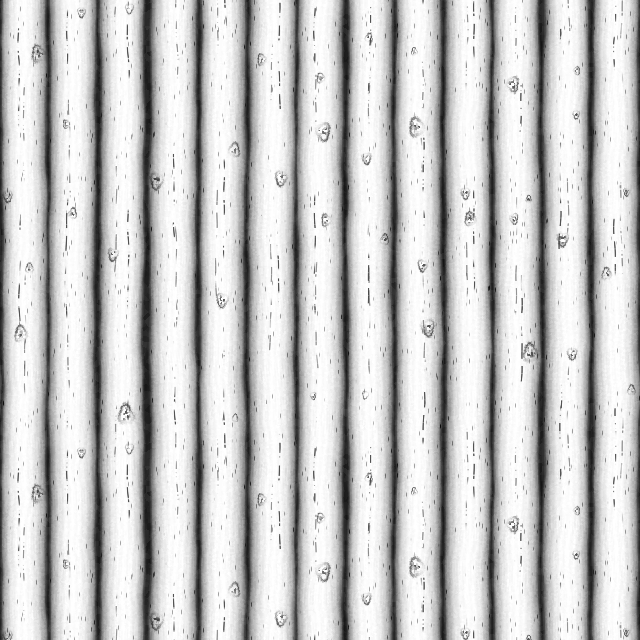
Reproduce this texture map procedurally as a WebGL 1 fragment shader.

```glsl
precision highp float;
// A wall of thirteen pale, upright peeled logs with dark gaps between them.
// Each log is a bent, shaded column; layered sines give bends, grain and cracks,
// wrapped cellular noise gives flecks and knots. It repeats along the height.

uniform vec2 u_resolution;

const float TAU = 6.2831853;
const float LOGS = 13.0;           // logs across the canvas
const float PERIOD = 0.6875;       // height of one repeat, in canvas heights
const float RADIUS = 0.443;        // half width of a log, in log spacings
const float BEND = 0.028;          // sideways wander of a log
const float SWELL = 0.035;         // bulge beside a knot
const float CRACK_WIDTH = 0.013;   // half width of a drying crack
const float WOOD_LIGHT = 1.0;
const float WOOD_EDGE = 0.33;
const float GAP_NEAR = 0.26;
const float GAP_DEEP = 0.14;
const float CRACK_TONE = 0.25;

float hash(vec2 p) {
  return fract(sin(dot(p, vec2(127.1, 311.7))) * 43758.55);
}

// Nearest feature distance and a random value of its cell; wraps after 'rows'.
vec2 cellular(vec2 p, float rows) {
  vec2 base = floor(p);
  vec2 nearest = vec2(9.0, 0.0);
  for (int j = -1; j <= 1; j++) {
    for (int i = -1; i <= 1; i++) {
      vec2 cell = base + vec2(float(i), float(j));
      vec2 key = vec2(cell.x, mod(cell.y, rows));
      vec2 point = cell + vec2(hash(key), hash(key + 37.3));
      float d = distance(p, point);
      if (d < nearest.x) nearest = vec2(d, hash(key + 71.9));
    }
  }
  return nearest;
}

// Layered sines that close on themselves over one repeat.
float waves(float v, float freq, float seed) {
  return 0.5 * sin(TAU * (v * freq + seed))
       + 0.3 * sin(TAU * (v * (freq * 2.0 + 1.0) + seed * 5.3))
       + 0.2 * sin(TAU * (v * (freq * 5.0 + 2.0) + seed * 9.1));
}

// Knot k of a log: sideways place, height above it, radius (in log spacings).
vec3 knot(float id, float k, float v) {
  vec2 key = vec2(id, k + 3.0);
  float height = (k + 0.9 * hash(key)) / 4.0;
  float side = (hash(key + 11.0) - 0.5) * 0.72;
  float size = 0.06 + 0.11 * hash(key + 23.0);
  float rise = (fract(v - height + 0.5) - 0.5) * PERIOD * LOGS;
  return vec3(side, rise, size);
}

// Centre offset and radius of a log at height v.
vec2 logShape(float id, float v) {
  float seed = hash(vec2(id, 1.7));
  float centre = BEND * waves(v, 1.0, seed) + 0.06 * (seed - 0.5);
  float radius = RADIUS + 0.035 * (hash(vec2(id, 8.2)) - 0.5);
  radius += 0.012 * waves(v, 2.0, seed + 0.3);
  for (int k = 0; k < 4; k++) {
    vec3 n = knot(id, float(k), v);
    radius += SWELL * abs(n.x) * 2.0 * exp(-n.y * n.y * 4.0);
  }
  return vec2(centre, radius);
}

void main() {
  vec2 p = gl_FragCoord.xy / u_resolution;
  float u = p.x * LOGS;
  float v = p.y / PERIOD;
  float px = LOGS / u_resolution.x;

  // Nearest log
  float edge = 9.0, x = 0.0, radius = RADIUS, id = 0.0;
  for (int i = -1; i <= 1; i++) {
    float column = floor(u) + float(i);
    float wrapped = mod(column, LOGS);
    vec2 shape = logShape(wrapped, v);
    float offset = u - column - 0.5 - shape.x;
    float d = abs(offset) - shape.y;
    if (d < edge) { edge = d; x = offset; radius = shape.y; id = wrapped; }
  }
  float seed = hash(vec2(id, 5.1));
  edge += 0.006 * waves(v, 17.0, seed + sign(x) * 0.2);

  // Rounded shading with a slight tilt of the light
  float t = x / radius;
  t = min(abs(t + 0.16 * (seed - 0.5) * (1.0 - t * t)), 1.0);
  float wood = mix(WOOD_EDGE, WOOD_LIGHT, pow(1.0 - t * t * t, 0.7));

  // Knots: broken dark rim, speckled heart, grain pushed aside
  vec2 fine = cellular(vec2(u * 24.0, v * 200.0), 200.0);
  float grainX = x, knots = 0.0;
  for (int k = 0; k < 4; k++) {
    vec3 n = knot(id, float(k), v);
    float present = step(0.22, hash(vec2(id + 40.0, float(k))));
    vec2 q = vec2(x - n.x, n.y * 0.78) / n.z;
    float angle = atan(q.y, q.x + 0.0001);
    float turn = TAU * hash(vec2(id, float(k) + 60.0));
    float r = length(q) + 0.13 * sin(angle * 3.0 + turn) + 0.25 * (fine.x - 0.4);
    float rim = exp(-pow((r - 0.85) / 0.16, 2.0)) * (0.55 + 0.45 * sin(angle + turn));
    float heart = (1.0 - smoothstep(0.2, 0.8, r)) * smoothstep(0.35, 0.9, fine.y);
    knots += present * (0.6 * rim + 0.65 * heart);
    grainX += present * 0.5 * (x - n.x) * exp(-r * r * 0.4);
  }

  // Long grain and small flecks
  float drift = waves(v, 2.0, seed) * 0.9;
  float grain = sin(grainX * 47.0 + drift * 3.0 + seed * 30.0)
              + sin(grainX * 113.0 - drift * 5.0) * waves(v, 4.0, seed + 0.6);
  wood -= 0.018 * (grain + 1.0) * (0.4 + t);
  vec2 fleck = cellular(vec2(u * 16.0, v * 26.0), 26.0);
  wood -= 0.35 * (1.0 - smoothstep(0.06, 0.2, fleck.x)) * step(0.8, fleck.y);
  wood -= 0.05 * (fine.y - 0.5) * (0.3 + t);
  wood *= 1.0 - min(knots, 0.85);

  // Broken drying cracks near the middle
  for (int k = 0; k < 2; k++) {
    float s = hash(vec2(id, 90.0 + float(k)));
    float line = abs(x - 0.3 * (s - 0.5) - 0.025 * waves(v, 2.0, s));
    float run = smoothstep(0.1, 0.4, waves(v, 2.0, s * 3.7));
    float dash = smoothstep(-0.25, 0.15, waves(v, 19.0, s));
    float cover = 1.0 - smoothstep(CRACK_WIDTH - 0.5 * px, CRACK_WIDTH + 0.5 * px, line);
    wood = mix(wood, CRACK_TONE, cover * run * dash * (0.9 - 0.35 * float(k)));
  }

  // Mottled gap behind the logs
  vec2 mottle = cellular(vec2(u * 10.0, v * 80.0), 80.0);
  float gap = mix(GAP_NEAR, GAP_DEEP, smoothstep(0.0, 0.045, edge));
  gap += 0.07 * (mottle.y - 0.5) + 0.03 * waves(v, 3.0, seed);

  float tone = mix(gap, wood, 1.0 - smoothstep(-px, px, edge));
  gl_FragColor = vec4(vec3(clamp(tone, 0.0, 1.0)), 1.0);
}
```
